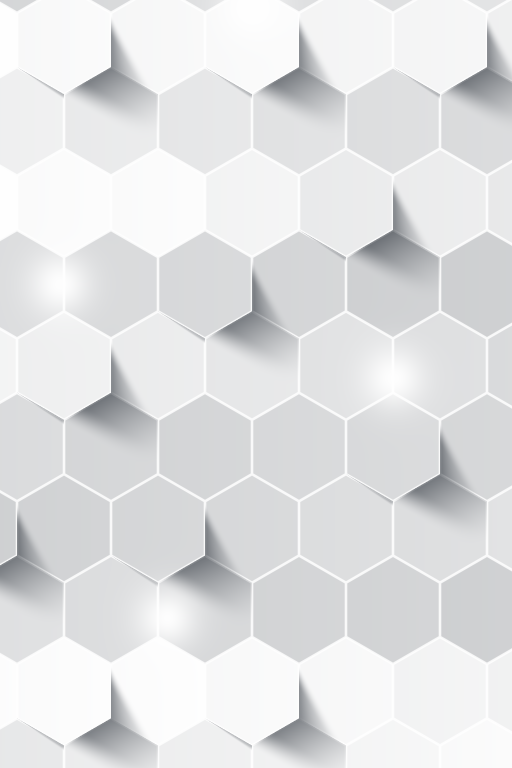
A Shadertoy shader for this pattern:

```glsl
#define COLUMNS 5.447
#define ORIGIN vec2(0.681, 0.4255)
#define LINE_HALF_WIDTH 0.024
#define LINE_STRENGTH 0.85
#define SHADOW_STRENGTH 0.46
#define GLOW_RADIUS 0.32
#define TONE_JITTER 0.03
#define SAMPLES 3

const float ROW_PITCH = 0.8660254;
const float APOTHEM = 0.8660254;
const int ROWS = 11;

// Grey level at the left and right end of each row, top to bottom
const vec2 ROW_TONE[ROWS] = vec2[](
    vec2(0.84, 0.90), vec2(0.995, 0.95), vec2(0.94, 0.86), vec2(1.0, 0.91),
    vec2(0.87, 0.815), vec2(0.95, 0.865), vec2(0.85, 0.85), vec2(0.82, 0.89),
    vec2(0.88, 0.82), vec2(0.99, 0.96), vec2(0.91, 0.98));

// One bit per column: set where the tile is raised
const int RAISED_BITS[ROWS] = int[](0, 42, 0, 16, 8, 2, 32, 5, 0, 10, 0);

const vec2 GLOWS[4] = vec2[](
    vec2(-0.04, 2.60), vec2(3.51, 3.60), vec2(1.10, 6.15), vec2(2.0, -0.34));

vec2 hashGradient(vec2 cell) {
    float angle = 6.2832 * fract(sin(dot(cell, vec2(127.1, 311.7))) * 437.58);
    return vec2(cos(angle), sin(angle));
}

float gradientNoise(vec2 p) {
    vec2 i = floor(p), f = fract(p);
    vec2 u = f * f * (3.0 - 2.0 * f);
    vec2 e = vec2(1.0, 0.0);
    float bottom = mix(dot(hashGradient(i), f),
                       dot(hashGradient(i + e.xy), f - e.xy), u.x);
    float top = mix(dot(hashGradient(i + e.yx), f - e.yx),
                    dot(hashGradient(i + e.xx), f - e.xx), u.x);
    return mix(bottom, top, u.y);
}

// Nearest hexagon centre, from two interleaved rectangular lattices
vec2 hexCenter(vec2 g) {
    vec2 period = vec2(1.0, 2.0 * ROW_PITCH);
    vec2 offset = 0.5 * period;
    vec2 a = floor(g / period + 0.5) * period;
    vec2 b = floor((g - offset) / period + 0.5) * period + offset;
    return distance(g, a) < distance(g, b) ? a : b;
}

int rowIndex(vec2 center) {
    return int(mod(floor(center.y / ROW_PITCH + 0.5) + 1.0, float(ROWS)));
}

float raisedAt(vec2 center) {
    int column = int(mod(floor(center.x + 0.75) + 1.0, 8.0));
    return float((RAISED_BITS[rowIndex(center)] >> column) & 1);
}

float tileTone(vec2 center) {
    vec2 ends = ROW_TONE[rowIndex(center)];
    float across = clamp((center.x + ORIGIN.x) / COLUMNS, 0.0, 1.0);
    float jitter = TONE_JITTER * gradientNoise(center * 0.73 + 5.3);
    return clamp(mix(ends.x, ends.y, across) + jitter, 0.0, 1.0);
}

// Wedge cast by a raised tile on the left
float sideShadow(vec2 p) {
    float fromEdge = p.x + APOTHEM;
    float inside = max(dot(p - vec2(-APOTHEM, 0.5), vec2(-0.866, -0.5)), 0.0);
    float sweep = inside / (inside + 0.7 * fromEdge + 0.01);
    return sweep * smoothstep(0.0, 0.22, inside) * exp(-0.6 * fromEdge);
}

// Half-tile shadow cast by a raised tile at the upper left
float lowerShadow(vec2 p) {
    float fromEdge = APOTHEM - dot(p, vec2(-0.5, 0.866));
    float inside = dot(p, vec2(0.5, 0.866));
    float fade = pow(clamp(1.0 - fromEdge / 1.55, 0.0, 1.0), 1.6);
    return fade * smoothstep(-0.04, 0.42, inside);
}

// Thin sliver under a raised tile at the upper right
float sliverShadow(vec2 p) {
    float fromEdge = APOTHEM - dot(p, vec2(0.5, 0.866));
    float width = 0.09 * (1.0 - clamp(p.x / APOTHEM, 0.0, 1.0)) + 0.002;
    width = 0.092 - width;
    return 0.6 * (1.0 - smoothstep(0.0, width + 0.001, fromEdge));
}

vec3 tiles(vec2 g) {
    vec2 center = hexCenter(g);
    vec2 p = (g - center) * vec2(1.0, -1.0) * sqrt(3.0);
    vec2 q = abs(p);
    float edge = APOTHEM - max(q.x, dot(q, vec2(0.5, 0.866)));
    float tone = tileTone(center) + 0.006 * p.x;

    // Pale joint, then the shadows over it
    float joint = 1.0 - smoothstep(LINE_HALF_WIDTH * 0.7, LINE_HALF_WIDTH * 1.3, edge);
    tone = mix(tone, 1.0, LINE_STRENGTH * joint);
    float shadow = max(raisedAt(center - vec2(1.0, 0.0)) * sideShadow(p),
                       raisedAt(center - vec2(0.5, ROW_PITCH)) * lowerShadow(p));
    shadow = max(shadow, raisedAt(center + vec2(0.5, -ROW_PITCH)) * sliverShadow(p));
    tone *= 1.0 - SHADOW_STRENGTH * shadow * (1.0 - raisedAt(center));

    // Soft highlights
    for (int i = 0; i < 4; i++) {
        vec2 d = (g - GLOWS[i]) / GLOW_RADIUS;
        tone = mix(tone, 1.0, 0.95 * exp(-dot(d, d)));
    }
    tone = min(tone, 0.995);
    return tone + (1.0 - tone) * vec3(-0.04, -0.01, 0.03);
}

void mainImage(out vec4 fragColor, in vec2 fragCoord) {
    vec3 sum = vec3(0.0);
    for (int i = 0; i < SAMPLES * SAMPLES; i++) {
        vec2 jitter = (vec2(i % SAMPLES, i / SAMPLES) + 0.5) / float(SAMPLES) - 0.5;
        vec2 pos = fragCoord + jitter;
        pos.y = iResolution.y - pos.y;
        sum += tiles(pos / iResolution.x * COLUMNS - ORIGIN);
    }
    fragColor = vec4(sum / float(SAMPLES * SAMPLES), 1.0);
}
```
